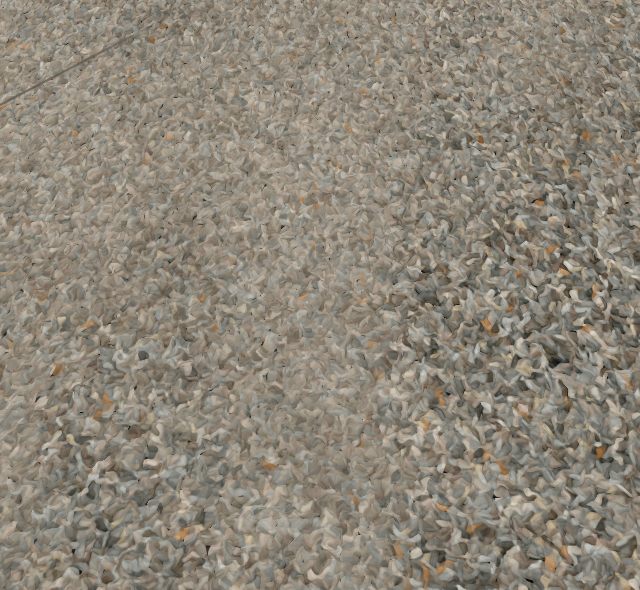
Give the GLSL for this texture, as a WebGL 1 fragment shader.

```glsl
precision highp float;
uniform vec2 u_resolution;

// Layout, in units of the canvas height
const float HORIZON = 2.2;         // vanishing height, shrinks grains upward
const float GRAIN_DENSITY = 150.0;
const float FINE_RATIO = 1.6;
const float SOFTNESS = 8.5;        // higher gives crisper grain borders
const vec2 GRAIN_STRETCH = vec2(0.62, 1.85);
const float BEND = 0.7;            // curls the grains into short strokes
const vec2 SEAM_START = vec2(0.0, 0.822);
const vec2 SEAM_END = vec2(0.34, 1.0);
const float SEAM_WIDTH = 0.0022;

// Contrast of worn and rough ground
const float WORN_CONTRAST = 0.23;
const float ROUGH_CONTRAST = 0.37;
const float CREVICE_DEPTH = 0.09;
const float RELIEF = 0.08;

const vec3 BEIGE = vec3(0.600, 0.560, 0.498);
const vec3 SLATE = vec3(0.535, 0.540, 0.515);
const vec3 ROSE = vec3(0.605, 0.540, 0.480);
const vec3 CREAM = vec3(0.800, 0.730, 0.600);
const vec3 ORANGE = vec3(0.720, 0.500, 0.290);

float hash(vec2 p) {
  vec3 h = fract(vec3(p.xyx) * vec3(0.1031, 0.1030, 0.0973));
  h += dot(h, h.yzx + 33.33);
  return fract((h.x + h.y) * h.z);
}

float valueNoise(vec2 p) {
  vec2 i = floor(p);
  vec2 f = fract(p);
  f = f * f * (3.0 - 2.0 * f);
  float low = mix(hash(i), hash(i + vec2(1.0, 0.0)), f.x);
  float high = mix(hash(i + vec2(0.0, 1.0)), hash(i + 1.0), f.x);
  return mix(low, high, f.y);
}

float fbm(vec2 p) {
  float sum = 0.0;
  float amp = 0.5;
  for (int i = 0; i < 4; i++) {
    sum += amp * valueNoise(p);
    p = p * 2.03 + 17.3;
    amp *= 0.5;
  }
  return sum / 0.9375;
}

// Stone colour from its cell: mostly beige and slate, a few bright chips
vec3 stoneColour(vec2 cell, float rough) {
  float kind = hash(cell + 71.7);
  float light = hash(cell + 13.1) + hash(cell + 37.9) - 1.0;
  vec3 colour = mix(BEIGE, SLATE, step(kind, mix(0.25, 0.55, rough)));
  colour = mix(colour, ROSE, step(0.84, kind));
  colour += light * mix(WORN_CONTRAST, ROUGH_CONTRAST, rough);
  float rare = hash(cell + 151.3);
  colour = mix(colour, CREAM, step(rare, 0.03 * rough));
  return mix(colour, ORANGE + 0.15 * light, step(1.0 - mix(0.004, 0.014, rough), rare));
}

// Soft cells of turned, elongated stones, with dark gaps and side light
vec3 grains(vec2 q, float rough) {
  vec2 home = floor(q);
  vec3 sum = vec3(0.0);
  float total = 0.00001;
  for (int y = -1; y <= 1; y++) {
    for (int x = -1; x <= 1; x++) {
      vec2 cell = home + vec2(float(x), float(y));
      vec2 centre = cell + 0.1 + 0.8 * vec2(hash(cell), hash(cell + 91.4));
      vec2 away = q - centre;
      float angle = 3.14159 * hash(cell + 53.2);
      float c = cos(angle);
      float s = sin(angle);
      vec2 local = vec2(c * away.x + s * away.y, c * away.y - s * away.x) * GRAIN_STRETCH;
      float weight = exp(-SOFTNESS * dot(local, local));
      float slope = dot(away, vec2(-0.5, 0.86));
      sum += weight * (stoneColour(cell, rough) + RELIEF * slope);
      total += weight;
    }
  }
  float gap = smoothstep(0.06, 0.42, -log(total) / SOFTNESS);
  return sum / total - gap * CREVICE_DEPTH * mix(0.4, 1.0, rough);
}

// Rough ground lies at the right and lower left, between worn tracks
float roughness(vec2 p, float across) {
  float right = smoothstep(0.54, 0.70, across) * (1.0 - 0.75 * smoothstep(0.55, 0.90, p.y));
  float left = smoothstep(0.03, 0.13, across) * (1.0 - smoothstep(0.27, 0.53, across));
  left *= 1.0 - smoothstep(0.22, 0.52, p.y);
  float base = 0.28 * (1.0 - smoothstep(0.0, 0.25, p.y));
  float patches = fbm(p * 6.5 + 4.0) - 0.5;
  return clamp(max(max(right, 0.8 * left), base) + 0.9 * patches, 0.0, 1.0);
}

// Thin straight joint, fading toward its upper end
float seam(vec2 p) {
  vec2 along = normalize(SEAM_END - SEAM_START);
  vec2 rel = p - SEAM_START;
  float offset = abs(rel.x * along.y - rel.y * along.x);
  float line = 1.0 - smoothstep(0.25 * SEAM_WIDTH, 1.5 * SEAM_WIDTH, offset);
  return line * (1.0 - smoothstep(0.12, 0.36, p.x));
}

void main() {
  vec2 p = gl_FragCoord.xy / u_resolution.y;
  float across = gl_FragCoord.x / u_resolution.x;
  float depth = HORIZON - p.y;
  vec2 ground = vec2((p.x - 0.54) / depth, -log(depth)) * GRAIN_DENSITY + 200.0;
  ground += BEND * (vec2(valueNoise(ground), valueNoise(ground + 57.0)) - 0.5);

  float rough = roughness(p, across);
  vec3 coarse = grains(ground, rough);
  vec3 fine = grains(ground * FINE_RATIO + 61.0, rough);
  vec3 colour = mix(coarse, fine, mix(0.45, 0.25, rough));

  // Broad stains, darker where the ground is rough
  colour += 0.08 * (fbm(p * 4.0 + 31.0) - 0.5) - 0.03 * rough + 0.010;
  colour = mix(colour, vec3(0.36, 0.34, 0.30), 0.75 * seam(p));
  gl_FragColor = vec4(clamp(colour, 0.0, 1.0), 1.0);
}
```
